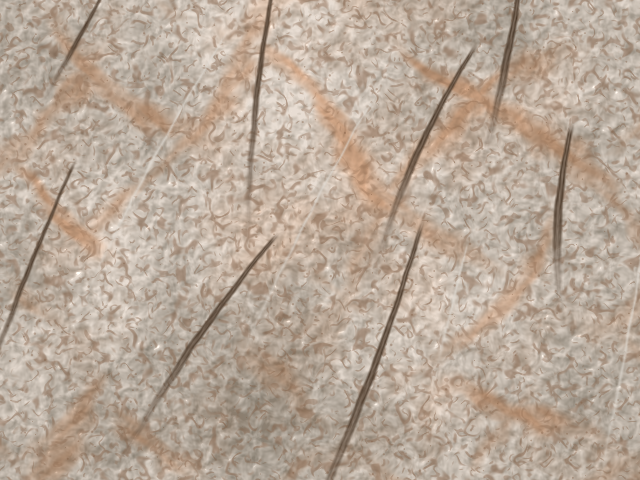
A Shadertoy shader for this texture:

```glsl
// Magnified skin: a fine glossy relief with broken brown creases, warm diagonal
// furrows and scattered hairs. The relief is warped gradient noise lit from one
// side; the hairs are bent, tapered strokes spread out by a loop.
#define RELIEF_SCALE 40.0
#define RELIEF_GAIN 0.85
#define GLOSS_GAIN 0.72
#define CREASE_GAIN 0.46
#define BROAD_GAIN 0.85
#define HAIR_COUNT 12
#define HAIR_WIDTH 0.0095
#define SHADE_COLOR vec3(0.645, 0.608, 0.56)
#define LIGHT_COLOR vec3(0.85, 0.808, 0.765)
#define WARM_TINT vec3(1.02, 0.875, 0.77)
#define CREASE_COLOR vec3(0.5, 0.36, 0.26)
#define HAIR_COLOR vec3(0.31, 0.24, 0.18)

float hash(vec2 p) {
    return fract(sin(dot(p, vec2(127.1, 311.7))) * 43758.5453);
}

vec2 hashVector(vec2 p) {
    return 2.0 * vec2(hash(p), hash(p + 37.3)) - 1.0;
}

float noise(vec2 p) {
    vec2 cell = floor(p), f = fract(p);
    vec2 s = f * f * f * (f * (f * 6.0 - 15.0) + 10.0);
    vec2 e = vec2(1.0, 0.0);
    float a = dot(hashVector(cell), f);
    float b = dot(hashVector(cell + e), f - e);
    float c = dot(hashVector(cell + e.yx), f - e.yx);
    float d = dot(hashVector(cell + 1.0), f - 1.0);
    return mix(mix(a, b, s.x), mix(c, d, s.x), s.y);
}

vec2 rotate(vec2 p, float angle) {
    float c = cos(angle), s = sin(angle);
    return vec2(c * p.x + s * p.y, c * p.y - s * p.x);
}

vec2 warp(vec2 p) {
    return p + 0.014 * vec2(noise(p * 23.0), noise(p * 23.0 + 9.4));
}

float relief(vec2 p) {
    vec2 q = warp(p) * RELIEF_SCALE;
    return noise(q) + 0.6 * noise(rotate(q, 0.7) * 2.1) + 0.25 * noise(rotate(q, 1.9) * 4.1);
}

// Thin lines along the zero level of a noise, broken up by a second noise
float creases(vec2 p, float scale) {
    vec2 q = warp(p) * scale;
    float line = 1.0 - smoothstep(0.03, 0.15, abs(noise(q)));
    return line * smoothstep(0.0, 0.2, noise(rotate(q, 1.1) * 0.9 + 17.0));
}

// Soft bands at one angle with ragged edges, fibres and gaps along their length
float furrows(vec2 p, float angle, float seed) {
    vec2 q = rotate(p, angle);
    float fibre = noise(q * vec2(9.0, 55.0) + seed);
    q.y += 0.16 * noise(p * 2.6 + seed) + 0.025 * noise(p * 17.0 + seed);
    float band = abs(fract(q.y * 4.2 + seed) - 0.5);
    float size = 0.16 + 0.12 * noise(q * 6.0 + seed);
    float gaps = smoothstep(-0.1, 0.25, noise(q * vec2(2.9, 5.0) + seed));
    return (1.0 - smoothstep(0.0, size, band)) * gaps * (0.95 + 0.9 * fibre);
}

float pores(vec2 p) {
    vec2 g = p * 34.0, cell = floor(g);
    vec2 center = cell + 0.5 + 0.35 * hashVector(cell + 5.0);
    float size = 0.09 * hash(cell + 2.0);
    return (1.0 - smoothstep(size * 0.4, size + 0.05, length(g - center))) * step(0.6, hash(cell));
}

vec3 addHairs(vec3 color, vec2 p, float aspect, float pixel) {
    for (int i = 0; i < HAIR_COUNT; i++) {
        float id = float(i);
        vec2 key = vec2(id, 3.7);
        float pale = step(1.5, mod(id, 3.0));
        float thick = (1.0 - pale) * hash(key + 1.0);
        vec2 center = vec2((id + 0.2 + 0.6 * hash(key)) / float(HAIR_COUNT) * aspect,
                           mix(0.08, 0.92, fract(id * 0.618 + 0.35)));
        float reach = mix(0.15, 0.45, hash(key + 2.0));
        vec2 q = rotate(p - center, mix(0.88, 1.55, hash(key + 4.0)));
        float along = q.x / reach;
        float bend = 0.06 * (hash(key + 6.0) - 0.5) * along * along;
        float across = abs(q.y - bend + 0.004 * noise(vec2(q.x * 14.0, id)));
        float width = HAIR_WIDTH * mix(0.3, 1.0, thick) * mix(0.5, 1.0, smoothstep(1.0, -0.2, abs(along)));
        float blur = pixel * mix(1.2, 2.2, smoothstep(0.3, -1.0, along));
        float body = 1.0 - smoothstep(width - blur, width + blur, across);
        float fade = smoothstep(1.0, 0.88, along) * smoothstep(-1.0, 0.3, along);
        float grain = 0.12 * noise(vec2(q.x * 60.0, q.y * 300.0));
        float streak = 0.14 * (1.0 - smoothstep(0.0, width * 0.7, across)) * thick + grain;
        vec3 tint = mix(HAIR_COLOR + streak, vec3(0.88, 0.86, 0.83), pale);
        color = mix(color, tint, body * fade * mix(0.92, 0.65, pale));
    }
    return color;
}

void mainImage(out vec4 fragColor, in vec2 fragCoord) {
    vec2 p = fragCoord / iResolution.y;
    float aspect = iResolution.x / iResolution.y;

    // Furrows and the blush towards the middle
    float furrow = clamp(max(furrows(p, -0.66, 0.3), 0.75 * furrows(p, 0.85, 5.6)), 0.0, 1.0);
    float middle = 1.0 - smoothstep(0.1, 0.75, length(p - vec2(0.53 * aspect, 0.55)));
    float blush = 0.3 * middle + 0.7 * noise(p * 4.5 + 3.0) + 0.45 * noise(p * 14.0);

    // Glossy relief lit from the upper left
    vec2 toLight = 0.0032 * vec2(-0.6, 0.8);
    float height = relief(p);
    float slope = relief(p - toLight) - relief(p + toLight);
    float grain = RELIEF_GAIN * height + GLOSS_GAIN * slope;
    float broad = noise(p * 2.6 + 8.0) + 0.7 * noise(p * 7.0 + 2.0) + 0.3 * (middle - 0.4);
    float tone = 0.57 + grain * (1.0 - 0.5 * furrow) + BROAD_GAIN * broad - 0.3 * furrow;
    vec3 color = mix(SHADE_COLOR, LIGHT_COLOR, clamp(tone, -0.5, 1.3));

    // Warm colour, creases, pores and wet glints
    float warmth = clamp(1.1 * furrow + 0.75 * blush - 0.06 - 0.2 * height, 0.0, 1.15);
    color *= mix(vec3(1.0), WARM_TINT, warmth);
    float crease = max(creases(p, 36.0), 0.8 * creases(p + 4.0, 56.0));
    color = mix(color, CREASE_COLOR, CREASE_GAIN * crease * (1.0 - 0.4 * furrow));
    color = mix(color, CREASE_COLOR, 0.4 * pores(p));
    color += 0.17 * smoothstep(0.5, 0.85, slope + 0.3 * height) * (1.0 - 0.6 * furrow);

    color = addHairs(color, p, aspect, 1.0 / 384.0);
    fragColor = vec4(clamp(color, 0.0, 1.0), 1.0);
}
```
